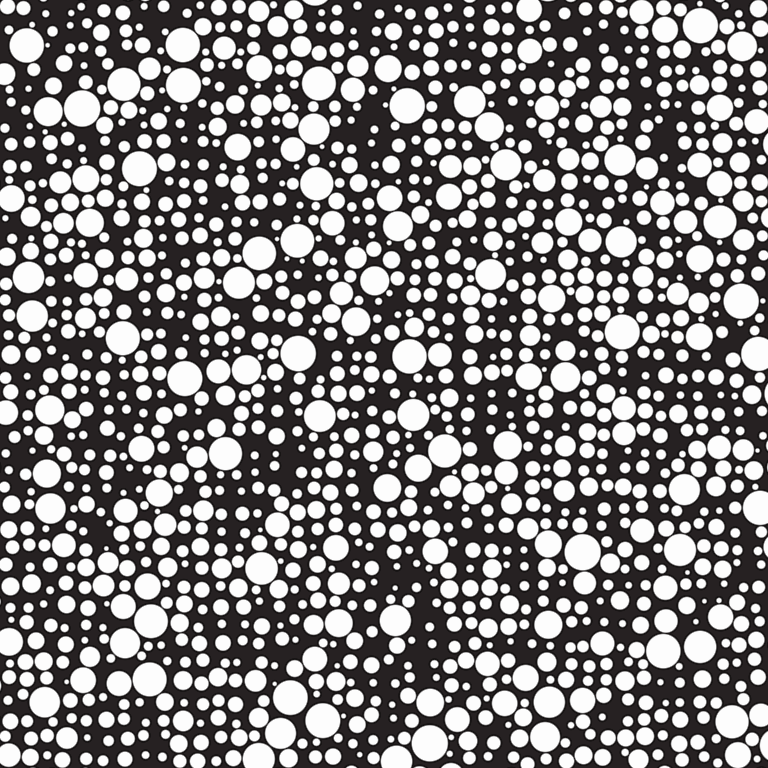
Reproduce this pattern procedurally as a Shadertoy shader.

```glsl
// Irregular packing of white dots of many sizes on a near-black ground.

const float CELLS      = 40.0;   // dots per canvas height
const float JITTER     = 0.54;   // random offset, in cells
const float MIN_RADIUS = 0.11;   // smallest dot kept, in cells
const float BASE_SIZE  = 0.16;   // radius range of the common dots
const float SIZE_RANGE = 0.36;
const float BIG_EXTRA  = 0.43;   // extra radius of the rare large dots
const float BIG_RARITY = 14.0;
const float WANTED_GAP = 0.20;   // spacing sought while spreading
const float LEAST_GAP  = 0.07;   // spacing always kept
const float PUSH       = 0.85;   // strength of the spreading
const float MAX_SHIFT  = 0.36;   // longest move while spreading, in cells
const float EDGE       = 0.0019; // softness of the rim, in canvas units
const vec2  RIM_SHADE  = vec2(0.0021, 0.0031);

const vec3 DOT_WHITE   = vec3(0.992);
const vec3 GROUND      = vec3(0.148, 0.130, 0.132);
const vec3 DARK_GROUND = vec3(0.090, 0.078, 0.080);

vec3 hash3(vec2 cell) {
    vec3 q = fract(vec3(cell.xyx) * vec3(0.1031, 0.1030, 0.0973));
    q += dot(q, q.yxz + 33.33);
    return fract((q.xxy + q.yzz) * q.zyx);
}

// Centre (xy) and wished radius (z) of the dot born in a cell.
vec3 seedDot(vec2 cell) {
    vec3 h = hash3(cell + 17.0);
    float radius = BASE_SIZE + SIZE_RANGE * h.z + BIG_EXTRA * pow(h.z, BIG_RARITY);
    return vec3(cell + 0.5 + JITTER * (h.xy - 0.5), radius);
}

// Centre of a dot pushed off its neighbours; small dots yield to large ones.
vec2 spreadCentre(vec3 self, vec2 cell) {
    vec2 shift = vec2(0.0);
    for (int k = 0; k < 9; k++) {
        if (k == 4) continue;
        vec3 other = seedDot(cell + vec2(k % 3 - 1, k / 3 - 1));
        vec2 away = self.xy - other.xy;
        float dist = max(length(away), 0.001);
        float overlap = max(self.z + other.z + WANTED_GAP - dist, 0.0);
        shift += away / dist * overlap * other.z / (self.z + other.z);
    }
    shift *= PUSH;
    return self.xy + shift * min(1.0, MAX_SHIFT / max(length(shift), 0.001));
}

// Radius reduced until the dot clears every larger one nearby.
float clearRadius(vec3 self, vec2 cell) {
    float radius = self.z;
    for (int k = 0; k < 25; k++) {
        vec2 otherCell = cell + vec2(k % 5 - 2, k / 5 - 2);
        vec3 other = seedDot(otherCell);
        float reach = self.z + other.z + LEAST_GAP + MAX_SHIFT;
        if (other.z <= self.z || distance(self.xy, other.xy) > reach) continue;
        float dist = distance(self.xy, spreadCentre(other, otherCell));
        radius = min(radius, dist - other.z - LEAST_GAP);
    }
    return radius;
}

// Signed distance to the nearest dot in cells, capped away from the rims.
float dotField(vec2 p) {
    float margin = RIM_SHADE.y * CELLS;
    float field = margin;
    vec2 corner = floor(p + 0.5) - 2.0;
    for (int k = 0; k < 16; k++) {
        vec2 cell = corner + vec2(k % 4, k / 4);
        vec3 self = seedDot(cell);
        if (distance(p, self.xy) > self.z + margin + MAX_SHIFT) continue;
        self.xy = spreadCentre(self, cell);
        float dist = distance(p, self.xy);
        if (dist > self.z + margin) continue;
        float radius = clearRadius(self, cell);
        if (radius > MIN_RADIUS) field = min(field, dist - radius);
    }
    return field;
}

void mainImage(out vec4 fragColor, in vec2 fragCoord) {
    vec2 uv = fragCoord / iResolution.y;
    float dist = dotField(uv * CELLS) / CELLS;

    // Ground darkens slightly beside each rim.
    vec3 color = mix(DARK_GROUND, GROUND, smoothstep(RIM_SHADE.x, RIM_SHADE.y, dist));
    float soft = max(EDGE, 1.0 / iResolution.y);
    color = mix(color, DOT_WHITE, clamp(0.5 - dist / soft, 0.0, 1.0));
    fragColor = vec4(color, 1.0);
}
```
